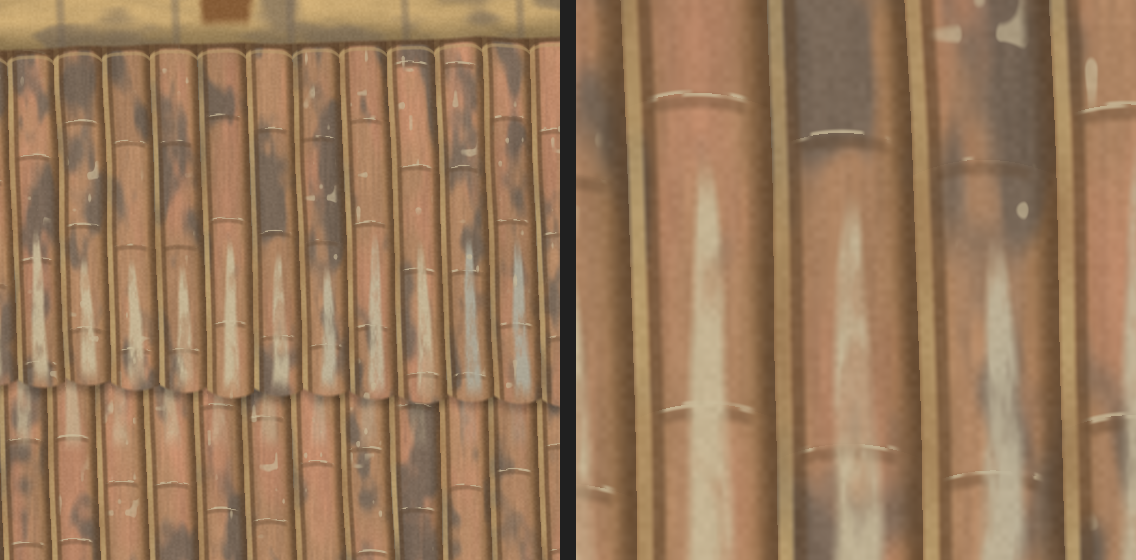
Left: the whole. Right: its middle third, enlarged.
Write a three.js fragment shader that draws this texture.

```glsl
// Weathered bamboo wall: two overlapping rows of leaning poles below a horizontal beam.
// Each pole is a repeated strip shaded across its width, then varied by sine-hash noise
// for stains, grain, nodes, pale worn streaks and chipped flecks.
varying vec2 vUv;

const float UPPER_PITCH = 0.0850;
const float LOWER_PITCH = 0.0874;
const float UPPER_START = 0.012;
const float LOWER_START = -0.005;
const float LEAN = 0.032;          // sideways drift per unit of descent
const float WOBBLE = 0.005;
const float NODE_SPACING = 0.185;
const float NODE_HALF = 0.0022;
const float EDGE_SOFT = 0.004;
const float BEAM_Y = 0.912;
const float BEAM_SLOPE = 0.024;
const float OVERLAP_Y = 0.312;
const float OVERLAP_SLOPE = -0.042;

const vec3 CLAY = vec3(0.67, 0.51, 0.38);
const vec3 ROSE = vec3(0.72, 0.52, 0.40);
const vec3 OCHRE = vec3(0.65, 0.49, 0.31);
const vec3 STAIN = vec3(0.43, 0.38, 0.33);
const vec3 SEAM = vec3(0.37, 0.27, 0.18);
const vec3 RIM = vec3(0.73, 0.62, 0.43);
const vec3 WORN = vec3(0.78, 0.72, 0.59);
const vec3 WORN_COOL = vec3(0.67, 0.66, 0.60);
const vec3 BEAM = vec3(0.74, 0.62, 0.42);
const vec3 BEAM_STAIN = vec3(0.46, 0.29, 0.16);

float hash(vec2 p) {
  return fract(sin(dot(p, vec2(127.1, 311.7))) * 43758.5453);
}

float noise(vec2 p) {
  vec2 i = floor(p), f = fract(p);
  f = f * f * (3.0 - 2.0 * f);
  return mix(mix(hash(i), hash(i + vec2(1, 0)), f.x),
             mix(hash(i + vec2(0, 1)), hash(i + vec2(1, 1)), f.x), f.y);
}

float fbm(vec2 p) {
  return 0.55 * noise(p) + 0.3 * noise(p * 2.1 + 7.3) + 0.15 * noise(p * 4.3 + 3.1);
}

// Soft bar of half width w around zero
float band(float d, float w, float soft) {
  return 1.0 - smoothstep(w, w + soft, abs(d));
}

// x: position across the pole from 0 to 1, y: pole number
vec2 poleCoord(vec2 p, float start, float pitch, float topY) {
  float sway = WOBBLE * (noise(vec2(p.x * 9.0, p.y * 7.0)) - 0.5);
  float x = (p.x - start - LEAN * (topY - p.y) + sway) / pitch;
  return vec2(fract(x), floor(x));
}

vec3 poleColor(vec2 p, vec2 pole, float row, float wornLow, float wornHigh, float wornAmount) {
  float u = pole.x, id = pole.y + row * 31.0;
  float v = 2.0 * u - 1.0;
  float rnd = hash(vec2(id, 4.7));

  // Broad stains and fibres
  float blotch = fbm(vec2(u * 1.7 + id * 5.3, p.y * 8.0 + rnd * 20.0));
  float warm = fbm(vec2(u * 1.5 + id * 3.7, p.y * 6.0 + 40.0));
  float fibre = noise(vec2(p.x * 210.0, p.y * 22.0)) - 0.5;
  vec3 col = mix(CLAY, ROSE, smoothstep(0.4, 0.7, warm));
  col = mix(col, OCHRE, 0.7 * smoothstep(0.35, 0.95, abs(v)));
  col = mix(col, STAIN, 0.85 * smoothstep(0.50, 0.70, blotch));
  col *= 1.03 - 0.16 * v * v + 0.09 * fibre;

  // Nodes: tonal step, dark crease and a broken pale ridge
  float n = p.y / NODE_SPACING + hash(vec2(id, 9.1)) + 0.05 * v * v;
  float d = (fract(n) - 0.5) * NODE_SPACING;
  float cell = floor(n + 0.5);
  col *= 0.95 + 0.10 * hash(vec2(id, cell));
  float inside = band(v, 0.55, 0.2);
  col = mix(col, SEAM, 0.35 * inside * band(d + 0.005, 0.001, 0.006));
  float chips = smoothstep(0.35, 0.65, noise(vec2(p.x * 90.0, cell * 9.0 + id)));
  col = mix(col, WORN, 0.8 * chips * inside * band(d, NODE_HALF * 0.4, NODE_HALF));

  // Worn streak tapering upward
  float high = wornHigh + 0.09 * (rnd - 0.5);
  float t = clamp((high - p.y) / (high - wornLow), 0.0, 1.0);
  float width = 0.19 * sqrt(t);
  float center = 0.50 + 0.10 * p.x + 0.05 * (noise(vec2(p.y * 14.0, id)) - 0.5);
  float streak = (1.0 - smoothstep(width * 0.55, width + 0.04, abs(u - center)))
    * smoothstep(0.0, 0.15, t) * smoothstep(wornLow - 0.012, wornLow + 0.03, p.y);
  float flake = smoothstep(0.22, 0.6, fbm(vec2(p.x * 70.0, p.y * 24.0)));
  vec3 wornTone = mix(WORN, WORN_COOL, smoothstep(0.45, 0.65, p.x) * hash(vec2(id, 2.3)));
  col = mix(col, wornTone, wornAmount * streak * (0.45 + 0.55 * flake));

  // Small chips
  float fleck = smoothstep(0.83, 0.93, noise(p * vec2(75.0, 48.0) + id));
  col = mix(col, WORN, 0.65 * fleck * inside * smoothstep(0.45, 0.65, noise(p * 9.0)));

  // Dark gap, warm sliver and pale rim at the seam
  float gapWear = noise(vec2(id * 3.0, p.y * 15.0));
  col = mix(col, SEAM, 0.75 * smoothstep(0.80, 0.98, u));
  col = mix(col, SEAM, 0.55 * band(u - 0.16, 0.015, 0.06));
  col = mix(col, RIM, (0.35 + 0.6 * gapWear) * band(u - 0.06, 0.025, 0.05));
  return col;
}

void main() {
  vec2 p = vUv;
  vec2 up = poleCoord(p, UPPER_START, UPPER_PITCH, 0.9);
  vec2 low = poleCoord(p, LOWER_START, LOWER_PITCH, 0.3);
  float v = 2.0 * up.x - 1.0;

  // Lower row, shaded beneath the overlapping rounded ends
  float endY = OVERLAP_Y + OVERLAP_SLOPE * p.x + 0.012 * v * v + 0.014 * (hash(vec2(up.y, 6.0)) - 0.5);
  vec3 lower = poleColor(p, low, 1.0, 0.20, 0.36, 0.7 - 0.5 * p.x);
  lower *= 1.0 - 0.22 * smoothstep(endY - 0.025, endY, p.y);
  vec3 upper = poleColor(p, up, 0.0, endY + 0.01, 0.56, 0.92);
  vec3 col = mix(lower, upper, smoothstep(endY - EDGE_SOFT, endY + EDGE_SOFT, p.y));

  // Rounded pole tops in the beam's shadow
  float beamY = BEAM_Y + BEAM_SLOPE * p.x + 0.006 * (noise(vec2(p.x * 14.0, 2.0)) - 0.5);
  float capY = beamY - 0.010 - 0.012 * v * v * v * v;
  col = mix(col, RIM, 0.5 * band(p.y - capY + 0.004, 0.001, 0.004));
  col = mix(col, SEAM, 0.8 * smoothstep(capY - 0.002, capY + 0.005, p.y));

  // Horizontal beam with rings and a russet stain
  float h = (p.y - beamY) / 0.09;
  float mottling = fbm(p * vec2(11.0, 26.0));
  vec3 beam = BEAM * (0.76 + 0.28 * smoothstep(0.0, 0.55, h) + 0.22 * (mottling - 0.5));
  beam = mix(beam, STAIN, 0.55 * smoothstep(0.48, 0.72, fbm(p * vec2(8.0, 14.0) + 12.0)));
  float ring = (fract(p.x / 0.205 + 0.96 + 0.02 * h) - 0.5) * 0.205;
  beam = mix(beam, STAIN, 0.40 * band(ring, 0.001, 0.012));
  float stain = band(p.x - 0.405 + 0.02 * (mottling - 0.5), 0.035, 0.02) * smoothstep(0.25, 0.55, h);
  beam = mix(beam, BEAM_STAIN, 0.8 * stain);
  col = mix(col, beam, smoothstep(beamY - EDGE_SOFT, beamY + EDGE_SOFT, p.y));

  col += 0.035 * (noise(p * 260.0) - 0.5);
  gl_FragColor = vec4(col, 1.0);
}
```
